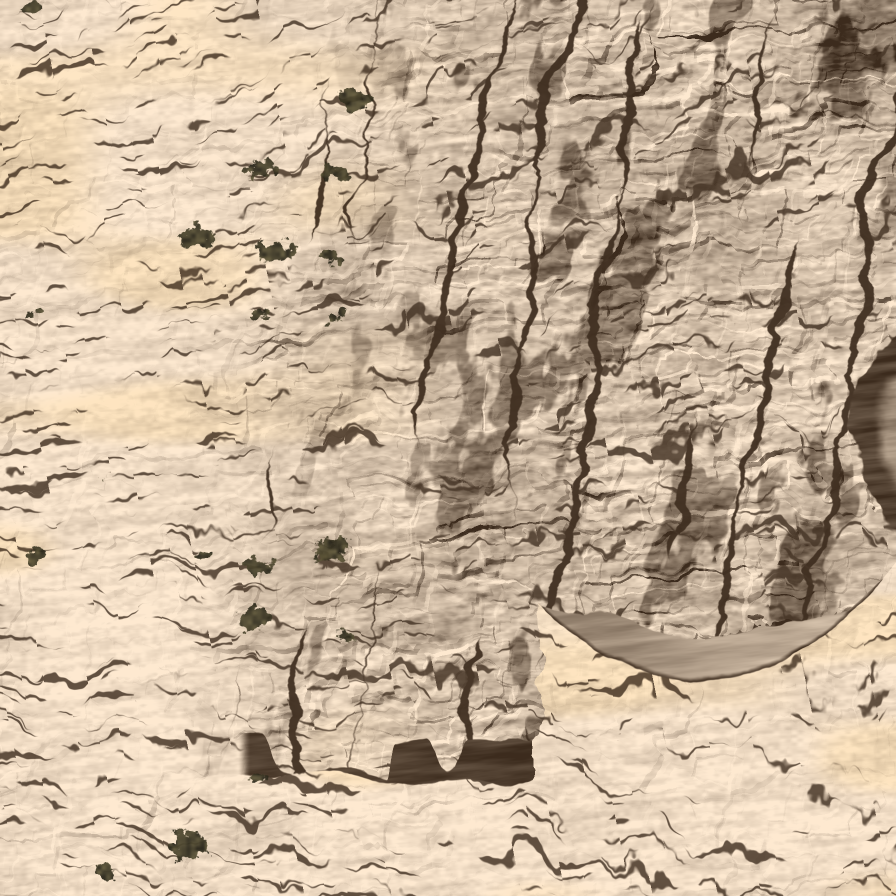
Reproduce this texture procedurally as a WebGL 2 fragment shader.

```glsl
#version 300 es
precision highp float;
// A sunlit sandstone cliff: a pale slope, a blocky shaded face, hollows at its foot.
// Random bricks and noise form a relief lit from the upper left; joints, cracks
// and shrubs are laid over it.

#define PALE vec3(0.965, 0.885, 0.79)
#define DARK vec3(0.235, 0.17, 0.115)
#define SHRUB vec3(0.25, 0.23, 0.15)
#define FACE_TONE 0.8
#define RELIEF 1.9
#define LEAN 0.2
#define JOINTS 9
#define JOINT_GAP 0.092
#define GRAIN 0.2
#define SHRUB_CELL 0.085
#define SHRUB_SHARE 0.45

uniform vec2 u_resolution;
out vec4 fragColor;

float hash(vec2 p) {
  return fract(sin(dot(p, vec2(127.1, 311.7))) * 43758.5453);
}

float noise(vec2 p) {
  vec2 i = floor(p), f = fract(p);
  f = f * f * (3.0 - 2.0 * f);
  return mix(mix(hash(i), hash(i + vec2(1, 0)), f.x),
             mix(hash(i + vec2(0, 1)), hash(i + vec2(1, 1)), f.x), f.y);
}

float fbm(vec2 p) {
  float sum = 0.0, gain = 0.53;
  for (int i = 0; i < 4; i++) {
    sum += gain * noise(p);
    p = p * 2.03 + 17.3;
    gain *= 0.5;
  }
  return sum;
}

// Smooth-edged test for d < r
float within(float d, float r) {
  return 1.0 - smoothstep(r - 0.001, r + 0.001, d);
}

// Random height of the brick that holds p
float bricks(vec2 p, vec2 size) {
  vec2 q = p / size;
  float row = floor(q.y);
  return hash(vec2(floor(q.x + 7.0 * hash(vec2(row, 3.0))), row));
}

// Bricks of three sizes with ragged edges, plus grain
float relief(vec2 p) {
  vec2 ragged = vec2(fbm(p * 27.0), fbm(p * 24.0 + 40.0)) - 0.5;
  vec2 q = vec2(p.x - LEAN * p.y, p.y - 0.08 * p.x) + ragged * 0.04;
  float h = 0.5 * bricks(q, vec2(0.09, 0.06));
  h += 0.35 * bricks(q + 3.1, vec2(0.05, 0.024));
  h += 0.2 * bricks(q + 7.7, vec2(0.035, 0.01));
  return h + 0.5 * fbm(p * vec2(38.0, 70.0));
}

// Long joints, thin and broken
float joints(vec2 p) {
  float dark = 0.0;
  for (int i = 0; i < JOINTS; i++) {
    float k = float(i);
    float lean = LEAN * mix(0.5, 1.2, hash(vec2(k, 11.0)));
    float x = 0.26 + JOINT_GAP * (k + 0.5 * hash(vec2(k, 5.0))) + lean * (p.y - 0.42);
    x += 0.06 * (fbm(vec2(p.y * 9.0, k * 9.1)) - 0.5);
    x += 0.016 * (fbm(vec2(p.y * 55.0, k * 5.3)) - 0.5);
    float width = 0.01 * smoothstep(0.3, 0.8, noise(vec2(p.y * 9.0, k * 3.7)));
    width *= fbm(vec2(p.y * 38.0, k * 2.9 + step(x, p.x) * 31.0));
    dark = max(dark, within(abs(p.x - x), width) * smoothstep(0.0, 0.0016, width));
  }
  return dark;
}

// Short tapering cracks along tilted beds, in two spacings
float beddingCracks(vec2 p) {
  float dark = 0.0, gap = 0.034;
  float bed = p.y - 0.5 * (p.y - 0.3) * p.x + 0.05 * (fbm(p * vec2(22.0, 15.0)) - 0.5);
  for (int i = 0; i < 2; i++) {
    float row = floor(bed / gap);
    float run = (p.x + 0.2 * p.y) / gap;
    float jog = 0.3 + 0.4 * hash(vec2(row, floor(run * 0.7)));
    float width = gap * smoothstep(0.52, 0.9, noise(vec2(run * 0.6, row * 7.3)));
    width *= 0.04 + 0.12 * noise(p * 120.0);
    float d = abs(bed - (row + jog) * gap);
    dark = max(dark, within(d, width) * smoothstep(0.0, 0.0009, width));
    gap *= 0.5;
  }
  return dark;
}

// One jittered, ragged bush per cell
float shrubs(vec2 p) {
  vec2 cell = floor(p / SHRUB_CELL);
  float r = mix(0.005, 0.018, pow(hash(cell + 2.0), 2.0));
  vec2 center = (cell + 0.3 + 0.4 * vec2(hash(cell), hash(cell + 8.0))) * SHRUB_CELL;
  float d = length((p - center) * vec2(0.85, 1.25)) + 0.03 * (fbm(p * 110.0) - 0.5);
  return within(d, r) * step(hash(cell + 5.0), SHRUB_SHARE) * step(center.x, 0.42);
}

vec3 cliff(vec2 p) {
  // Foot of the face: a flat ledge, then a rounded scoop
  float rag = fbm(p * 30.0) - 0.5;
  float scooped = step(0.6, p.x + 0.03 * rag);
  float ledge = 0.12 + 0.02 * noise(vec2(p.x * 16.0, 1.0));
  float scoop = 0.24 + 2.7 * pow(p.x - 0.78, 2.0);
  float rise = p.y - mix(ledge, scoop, scooped) + 0.01 * rag;
  float above = 1.0 - within(rise, 0.0);
  float side = p.x - 0.1 * (p.y - 0.5) + 0.22 * (fbm(p * 6.0) - 0.5);
  float face = smoothstep(0.2, 0.53, side) * above;

  // Base tone, bedding, grain and ragged cast shadows
  float tone = mix(0.98, FACE_TONE, face);
  tone += (0.12 + 0.2 * face) * (fbm(p * 11.0) - 0.5);
  float layer = fbm(vec2(p.x * 14.0, (p.y - 0.1 * p.x) * 130.0)) - 0.5;
  tone += layer * mix(0.25, 0.45, face);
  tone += GRAIN * mix(0.6, 1.0, face) * (noise(p * vec2(150.0, 230.0)) - 0.5);
  float stain = fbm(vec2((p.x - LEAN * p.y) * 21.0, p.y * 11.0));
  tone -= 0.4 * face * smoothstep(0.63, 0.69, stain + 0.2 * rag);
  tone -= 0.35 * smoothstep(0.9, 0.95, side + 0.1 * rag) * smoothstep(0.68, 0.8, p.y);

  // Relief lit from the upper left
  float reach = mix(0.0018, 0.01, pow(noise(p * 24.0), 2.0));
  float slope = relief(p + reach * vec2(-0.6, 0.8)) - relief(p);
  float rough = RELIEF * mix(0.25, 1.0, face) * mix(0.3, 1.1, noise(p * 13.0 + 6.0));
  tone -= rough * (max(slope, 0.0) + 0.4 * min(slope, 0.0));

  // Joints and cracks
  tone = mix(tone, 0.02, 0.95 * joints(p) * smoothstep(0.2, 0.3, p.x) * above);
  tone = mix(tone, 0.06, 0.85 * beddingCracks(p));

  // Hollows under the foot, and a side alcove
  float thick = 0.006 + 0.04 * smoothstep(0.5, 0.75, noise(vec2(p.x * 22.0, 8.0)));
  float bulge = 0.05 * smoothstep(0.6, 0.69, p.x) * (1.0 - smoothstep(0.84, 0.97, p.x));
  thick = mix(thick, bulge, scooped) + 0.025 * rag;
  float hollow = above * within(rise, thick) * smoothstep(0.265, 0.28, p.x);
  float under = scooped * (0.4 + 0.2 * smoothstep(0.65, 0.85, p.x));
  under *= smoothstep(0.0, 0.006, rise);
  tone = mix(tone, 0.08 + under + 0.4 * layer, hollow);
  float alcove = length((p - vec2(1.03, 0.52)) / vec2(0.08, 0.12)) + 0.3 * rag;
  float shade = 0.55 - 0.45 * smoothstep(0.5, 0.75, alcove) + 0.5 * layer;
  tone = mix(tone, shade, 1.0 - smoothstep(0.98, 1.01, alcove));

  // Colour: ochre streaks, then shrubs
  vec3 color = mix(DARK, PALE, clamp(tone, 0.0, 1.04));
  float ochre = smoothstep(0.55, 0.8, noise(p * vec2(5.0, 13.0) + 3.0)) * (1.0 - face);
  color *= vec3(1.0, 1.0 - 0.02 * ochre, 1.0 - 0.08 * ochre);
  return mix(color, SHRUB * (0.5 + noise(p * 190.0)), 0.92 * shrubs(p));
}

void main() {
  // Four samples smooth the brick edges
  vec3 sum = vec3(0.0);
  for (int i = 0; i < 4; i++) {
    vec2 offset = vec2(i % 2, i / 2) * 0.5 - 0.25;
    sum += cliff((gl_FragCoord.xy + offset) / u_resolution);
  }
  fragColor = vec4(sum / 4.0, 1.0);
}
```
